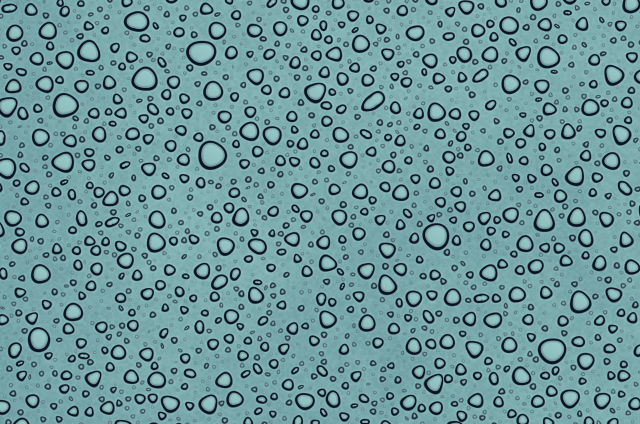
Give the GLSL for this texture, as a Shadertoy shader.

```glsl
#define BACK_DARK vec3(0.41, 0.60, 0.62)
#define BACK_LIGHT vec3(0.52, 0.71, 0.71)
#define DROP_LIGHT vec3(0.57, 0.76, 0.76)
#define RIM_COLOR vec3(0.01, 0.04, 0.10)
#define RIM_WIDTH 0.0040
#define RIM_SOFT 0.0019
#define HALO 0.008
#define GAP 0.0035

vec3 hash3(vec2 p) {
    vec3 k = vec3(dot(p, vec2(127.1, 311.7)), dot(p, vec2(269.5, 183.3)), dot(p, vec2(419.2, 371.9)));
    return fract(sin(k) * 43758.5453);
}

float valueNoise(vec2 p) {
    vec2 i = floor(p), f = fract(p);
    f = f * f * (3.0 - 2.0 * f);
    float low = mix(hash3(i).x, hash3(i + vec2(1, 0)).x, f.x);
    float high = mix(hash3(i + vec2(0, 1)).x, hash3(i + vec2(1, 1)).x, f.x);
    return mix(low, high, f.y);
}

mat2 rotation(float a) {
    return mat2(cos(a), sin(a), -sin(a), cos(a));
}

// One drop of a staggered, turned grid: centre, radius, random value
vec4 scatterDrop(vec2 p, int k, float cell, float rMin, float rMax, float fill, float seed) {
    mat2 turn = rotation(seed);
    vec2 g = turn * p / cell;
    float row = floor(g.y) + float(k / 3 - 1);
    float stagger = 0.5 * mod(row, 2.0);
    vec2 id = vec2(floor(g.x - stagger) + float(k % 3 - 1), row);
    vec3 h = hash3(id + seed * 17.0);
    vec3 size = hash3(id + seed * 31.0 + 5.0);
    float r = mix(rMin, rMax, size.x * size.x);
    float room = max(0.5 - (r + 0.5 * GAP) / cell, 0.0);
    vec2 centre = id + vec2(stagger, 0.0) + 0.5 + (h.xy * 2.0 - 1.0) * room;
    return vec4(centre * cell * turn, size.y < fill ? r : 0.0, h.z);
}

// Uneven egg outline: signed distance, local position, radius
vec4 dropShape(vec2 p, vec4 drop) {
    vec3 h = hash3(vec2(drop.w * 9.0, drop.w * 5.0 + 1.0));
    float r = drop.z;
    vec2 local = p - drop.xy;
    vec2 q = rotation((h.x - 0.5) * 4.5) * local;
    q.x *= 1.0 + 0.3 * h.z * clamp(q.y / r, -1.0, 1.0);
    float squeeze = 1.0 - 0.16 * h.z - 0.38 * pow(h.y, 7.0);
    float k = max(length(q / (r * vec2(squeeze, 1.0))), 0.0001);
    float wobble = 0.96 + 0.04 * sin(3.0 * atan(q.y, q.x + 0.00001) + 6.3 * h.y);
    return vec4((k - wobble) * length(q) / k, local / r, r);
}

vec4 noDrops(vec2 p, float reach) {
    return vec4(1.0, 0.0, 0.0, 1.0);
}

// Each layer fits its drops into the space left by the larger ones
#define LAYER(name, larger, cell, rMin, rMax, fill, seed) vec4 name(vec2 p, float reach) { vec4 best = larger(p, reach); for (int k = 0; k < 9; k++) { vec4 drop = scatterDrop(p, k, cell, rMin, rMax, fill, seed); if (drop.z > 0.0 && length(p - drop.xy) < drop.z * 1.1 + reach) { drop.z = min(drop.z, larger(drop.xy, rMax + GAP).x - GAP); if (drop.z > rMin * 0.7) { vec4 s = dropShape(p, drop); if (s.x < best.x) best = s; } } } return best; }

LAYER(largeDrops, noDrops, 0.135, 0.021, 0.038, 0.60, 0.35)
LAYER(mediumDrops, largeDrops, 0.070, 0.014, 0.025, 0.95, 1.10)
LAYER(smallDrops, mediumDrops, 0.041, 0.008, 0.015, 0.90, 2.30)
LAYER(fineDrops, smallDrops, 0.024, 0.0045, 0.008, 0.85, 0.75)
LAYER(mistDrops, fineDrops, 0.0135, 0.0022, 0.0042, 0.75, 1.75)

void mainImage(out vec4 fragColor, in vec2 fragCoord) {
    vec2 p = fragCoord / iResolution.y;
    float soft = max(RIM_SOFT, 0.6 / iResolution.y);

    // Wet glass
    float tone = 0.25 + 0.5 * valueNoise(p * 2.3 + 4.0) + 0.25 * valueNoise(p * 14.0);
    vec3 color = mix(BACK_DARK, BACK_LIGHT, tone);
    color += 0.05 * (valueNoise(p * 150.0) - 0.5);

    // Nearest drop and the faint glow around it
    vec4 drop = mistDrops(p, HALO);
    float d = drop.x, r = drop.w;
    float weight = smoothstep(0.001, 0.011, r);
    color += 0.05 * weight * smoothstep(HALO, 0.0, d);

    // Clear interior, brighter towards the upper right
    float inside = smoothstep(soft, -soft, d);
    float slope = clamp(dot(drop.yz, vec2(0.35, 0.6)), -1.0, 1.0);
    vec3 lens = DROP_LIGHT + 0.05 * slope;
    color = mix(color, lens, inside * (0.4 + 0.6 * weight));

    // Dark rim, heavier at the lower left, with a soft inner shade
    float width = min((RIM_WIDTH + 0.07 * r) * (1.0 - 0.4 * slope), 0.55 * r);
    float rim = inside * smoothstep(-width - soft, -width + soft, d);
    float shade = inside * smoothstep(-2.2 * width, -0.5 * width, d);
    color = mix(color, RIM_COLOR, weight * max(0.95 * rim, 0.35 * shade));

    fragColor = vec4(color, 1.0);
}
```
